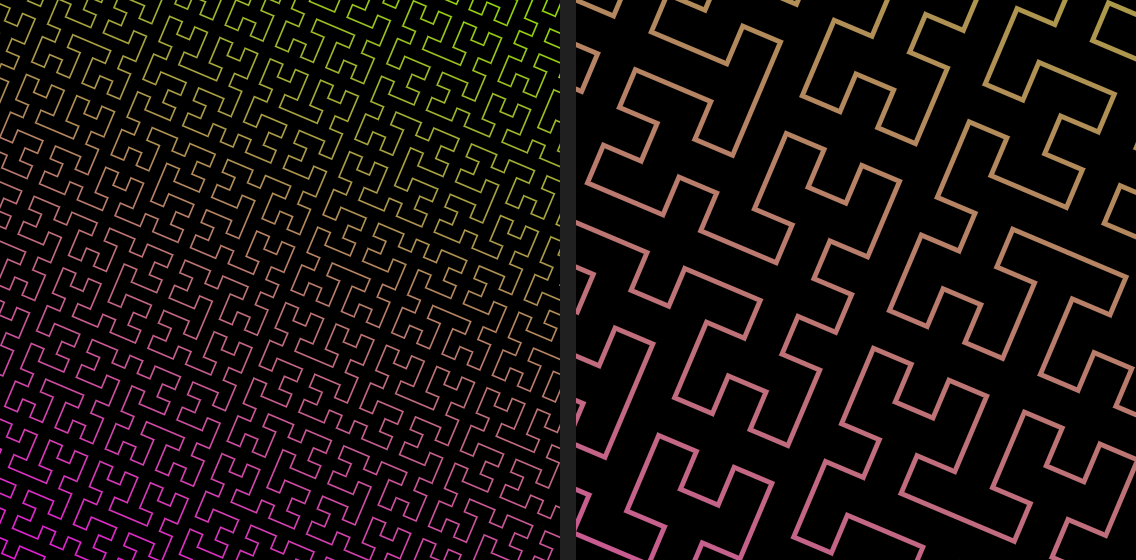
Left, the full canvas; right, a detail of the centre.
Reproduce this pattern procedurally as a Shadertoy shader.

```glsl
// Position of a cell along a 64 x 64 Hilbert curve that opens along y = 0
int hilbertIndex(ivec2 cell) {
    int index = 0;
    for (int side = 32; side > 0; side /= 2) {
        ivec2 quadrant = ivec2((cell.x & side) != 0, (cell.y & side) != 0);
        index += side * side * ((3 * quadrant.x) ^ quadrant.y);
        if (quadrant.y == 0) {
            if (quadrant.x == 1) cell = 63 - cell;
            cell = cell.yx;
        }
    }
    return index;
}

// Turn the curve so that it opens to the right
int curveIndex(ivec2 cell) {
    return hilbertIndex(ivec2(cell.y, 63 - cell.x));
}

// Distance to the curve in cell units, with mitred corners
float curveDistance(vec2 p) {
    ivec2 cell = ivec2(floor(p)) + 32;
    vec2 local = fract(p) - 0.5;
    int here = curveIndex(cell);
    float nearest = 1.0;
    ivec2 step4 = ivec2(1, 0);
    for (int i = 0; i < 4; i++) {
        // Only consecutive cells are joined
        if (abs(curveIndex(cell + step4) - here) == 1) {
            vec2 dir = vec2(step4);
            vec2 offset = abs(local - dir * clamp(dot(local, dir), 0.0, 0.5));
            nearest = min(nearest, max(offset.x, offset.y));
        }
        step4 = ivec2(-step4.y, step4.x);
    }
    return nearest;
}

void mainImage(out vec4 fragColor, in vec2 fragCoord) {
    vec2 uv = (fragCoord - 0.5 * iResolution.xy) / iResolution.y;

    // Tilted frame
    float c = cos(0.4), s = sin(0.4);
    vec2 tilted = vec2(c * uv.x - s * uv.y, s * uv.x + c * uv.y);

    // Line coverage
    float cells = 41.0;
    float pixel = cells / iResolution.y;
    float dist = curveDistance((tilted + vec2(-0.0132, 0.0212)) * cells);
    float line = clamp((0.06 - dist) / pixel + 0.5, 0.0, 1.0);

    // Magenta to lime gradient across the tilt
    float t = clamp(tilted.y / 1.31 + 0.5, 0.0, 1.0);
    vec3 color = mix(vec3(0.9, 0.1, 0.86), vec3(0.56, 0.86, 0.0), t);

    fragColor = vec4(color * line, 1.0);
}
```
